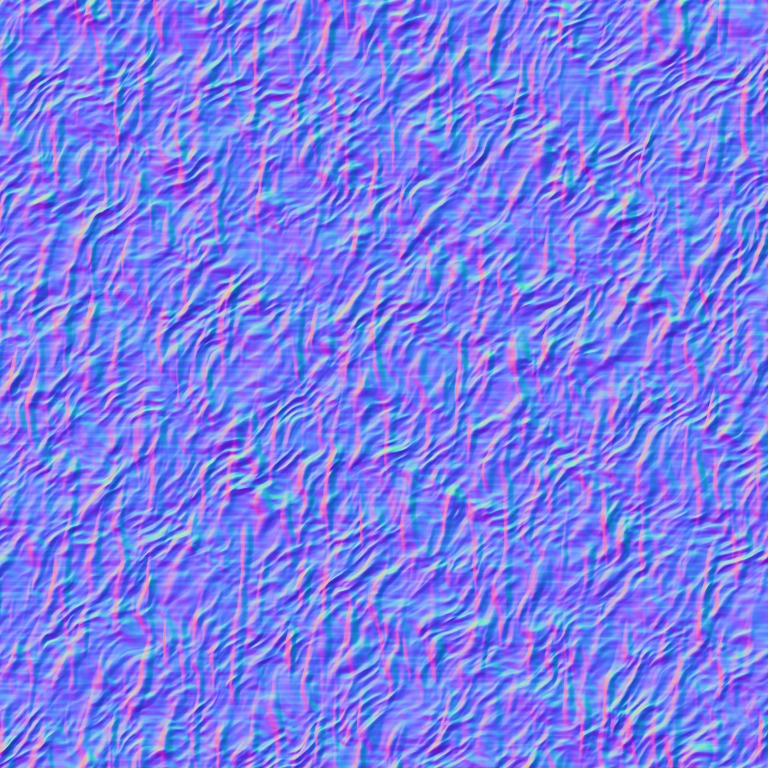
Give the GLSL for this texture map, as a three.js fragment shader.

```glsl
#define STRENGTH 1.3
#define DIAGONAL_FREQ vec2(54.0, 20.0)
#define FINE_FREQ vec2(98.0, 38.0)
#define STREAK_FREQ vec2(56.0, 12.0)
#define SCANLINE_FREQ vec2(150.0, 16.0)
#define GRAIN_FREQ 85.0
#define BROAD_FREQ 15.0
#define PATCH_FREQ 10.0
#define BEND 0.022
#define SKEW 0.2
#define TILT vec2(-0.04, -0.02)
#define STEP 0.0008

varying vec2 vUv;

// Gradient noise
vec2 latticeGradient(vec2 cell) {
  vec3 h = fract(vec3(cell.xyx) * vec3(0.1031, 0.1030, 0.0973));
  h += dot(h, h.yzx + 33.33);
  float angle = 6.2832 * fract((h.x + h.y) * h.z);
  return vec2(cos(angle), sin(angle));
}

float gradientNoise(vec2 p) {
  vec2 cell = floor(p);
  vec2 f = p - cell;
  vec2 fade = f * f * f * (f * (f * 6.0 - 15.0) + 10.0);
  vec2 e = vec2(1.0, 0.0);
  float a = dot(latticeGradient(cell), f);
  float b = dot(latticeGradient(cell + e.xy), f - e.xy);
  float c = dot(latticeGradient(cell + e.yx), f - e.yx);
  float d = dot(latticeGradient(cell + e.xx), f - e.xx);
  return mix(mix(a, b, fade.x), mix(c, d, fade.x), fade.y);
}

vec2 noisePair(vec2 p) {
  return vec2(gradientNoise(p + 41.3), gradientNoise(p + 87.6));
}

// Stretched folds running along an angle, steeper on one flank
float folds(vec2 p, float degreesUp, vec2 freq, float seed) {
  float a = radians(degreesUp);
  vec2 along = vec2(cos(a), sin(a));
  vec2 across = vec2(along.y, -along.x);
  vec2 q = vec2(dot(p, across), dot(p, along)) * freq + seed;
  q.x += SKEW * gradientNoise(q);
  return gradientNoise(q);
}

// Each layer is divided by its frequency, so weights act as slopes
float height(vec2 p) {
  vec2 bend = BEND * noisePair(p * 11.0) + 0.3 * BEND * noisePair(p * 31.0);
  vec2 q = p + bend;
  float roughness = mix(0.45, 1.3, smoothstep(-0.25, 0.25, gradientNoise(p * PATCH_FREQ + 12.7)));
  float fineness = mix(0.4, 1.35, smoothstep(-0.25, 0.25, gradientNoise(p * PATCH_FREQ * 1.4 + 63.1)));

  float diagonal = folds(q, 60.0, DIAGONAL_FREQ, 105.2);
  diagonal = mix(diagonal, smoothstep(0.0, 0.45, diagonal) * 0.5, 0.6);
  float fine = folds(q, 40.0, FINE_FREQ, 231.7);
  fine = mix(fine, smoothstep(-0.05, 0.4, fine) * 0.5, 0.4);
  float streak = smoothstep(0.02, 0.5, folds(p + 0.5 * bend, 87.0, STREAK_FREQ, 318.4));
  float scanline = folds(p, 0.0, SCANLINE_FREQ, 402.9);
  float grain = gradientNoise(q * GRAIN_FREQ + 270.4);
  float broad = gradientNoise(q * BROAD_FREQ + 150.5);

  return 0.50 * roughness * diagonal / DIAGONAL_FREQ.x
       + 0.42 * fineness * fine / FINE_FREQ.x
       + 0.26 * streak / STREAK_FREQ.x
       + 0.10 * scanline / SCANLINE_FREQ.x
       + 0.14 * grain / GRAIN_FREQ
       + 0.10 * broad / BROAD_FREQ;
}

void main() {
  // Central differences give the surface slope
  vec2 dx = vec2(STEP, 0.0);
  vec2 dy = vec2(0.0, STEP);
  vec2 slope = vec2(height(vUv + dx) - height(vUv - dx),
                    height(vUv - dy) - height(vUv + dy)) / (2.0 * STEP);

  // Pack the normal into colour
  vec3 normal = normalize(vec3(STRENGTH * slope + TILT, 0.95));
  gl_FragColor = vec4(0.5 + 0.5 * normal, 1.0);
}
```
